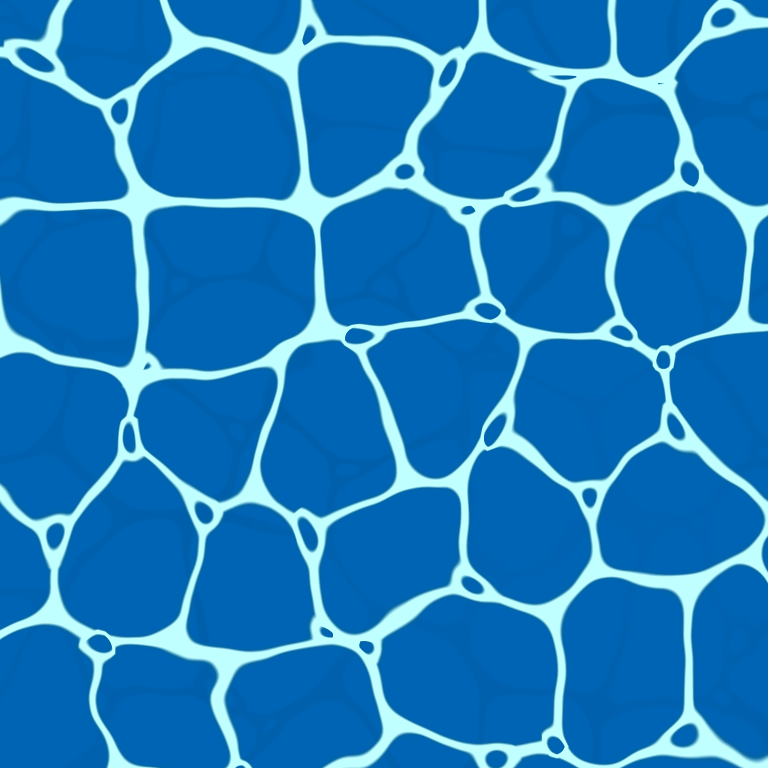
This texture is drawn by a WebGL 1 fragment shader. Its source:

```glsl
precision highp float;

uniform vec2 u_resolution;

const float CELLS = 5.35;
const vec3 WATER = vec3(0.0, 0.392, 0.705);
const vec3 DEEP = vec3(0.0, 0.365, 0.655);
const vec3 RIM = vec3(0.02, 0.395, 0.63);
const vec3 FOAM = vec3(0.75, 1.0, 1.0);

vec2 hash2(vec2 p) {
  vec3 q = fract(p.xyx * vec3(0.1031, 0.1030, 0.0973));
  q += dot(q, q.yzx + 33.33);
  return fract((q.xx + q.yz) * q.zy);
}

vec2 noise2(vec2 p) {
  vec2 i = floor(p);
  vec2 f = fract(p);
  f = f * f * f * (f * (f * 6.0 - 15.0) + 10.0);
  vec2 low = mix(hash2(i), hash2(i + vec2(1.0, 0.0)), f.x);
  vec2 high = mix(hash2(i + vec2(0.0, 1.0)), hash2(i + 1.0), f.x);
  return mix(low, high, f.y);
}

float smoothMin(float a, float b, float k) {
  float h = max(k - abs(a - b), 0.0) / k;
  return min(a, b) - 0.25 * h * h * k;
}

// Jittered seed on staggered rows
vec2 seedPoint(vec2 cell) {
  vec2 jitter = (hash2(cell + 40.0) - 0.5) * vec2(0.66, 0.6);
  return cell + vec2(0.25 + 0.5 * mod(cell.y, 2.0), 0.5) + jitter;
}

vec2 warp(vec2 p) {
  return p + 0.30 * (noise2(p * 1.35 + 7.0) - 0.5)
           + 0.07 * (noise2(p * 3.7 + 21.0) - 0.5);
}

// Signed distance to the foam strands, negative inside
float foamNet(vec2 point, float halfWidth) {
  vec2 p = warp(point);
  vec2 base = floor(p);
  vec2 nearest = vec2(0.0);
  vec4 dist = vec4(9.0);
  vec4 key = vec4(0.0);

  // Four nearest seeds, sorted
  for (int y = -2; y <= 2; y++) {
    for (int x = -2; x <= 2; x++) {
      vec2 cell = base + vec2(float(x), float(y));
      vec2 seed = seedPoint(cell);
      float d = length(seed - p);
      float h = hash2(cell + 90.0).x;
      if (d < dist.x) {
        dist = vec4(d, dist.xyz);
        key = vec4(h, key.xyz);
        nearest = seed;
      } else if (d < dist.y) {
        dist = vec4(dist.x, d, dist.yz);
        key = vec4(key.x, h, key.yz);
      } else if (d < dist.z) {
        dist = vec4(dist.xy, d, dist.z);
        key = vec4(key.xy, h, key.z);
      } else if (d < dist.w) {
        dist.w = d;
      }
    }
  }

  // Rounded distance to the cell borders
  float border = 2.0;
  for (int y = -2; y <= 2; y++) {
    for (int x = -2; x <= 2; x++) {
      vec2 seed = seedPoint(base + vec2(float(x), float(y)));
      vec2 across = seed - nearest;
      float gap = length(across);
      if (gap > 0.01) {
        float d = dot(0.5 * (seed + nearest) - p, across / gap);
        border = smoothMin(border, d, 0.17);
      }
    }
  }
  float swell = noise2(point * 2.1 + 55.0).x - 0.5;
  float strand = border - halfWidth * (1.0 + 0.7 * swell);

  // Thick knots with a small eye at about half of the junctions
  vec3 spread = dist.xyz - dot(dist.xyz, vec3(1.0 / 3.0));
  float knot = length(spread) * 0.816;
  float pick = fract((key.x + key.y + key.z) * 7.31);
  float open = step(0.45, pick) * smoothstep(0.06, 0.26, dist.w - dist.z);
  float eye = mix(-0.12, 0.055 + 0.025 * fract(pick * 9.0), open);
  float foam = smoothMin(strand, knot - eye - 0.05, 0.06);
  return max(foam, eye - knot);
}

void main() {
  vec2 p = gl_FragCoord.xy / u_resolution.y * CELLS + 12.0;

  // Faint sunken net
  vec2 sunken = mat2(0.94, 0.34, -0.34, 0.94) * p + vec2(31.4, 17.7);
  float shade = 1.0 - smoothstep(-0.015, 0.015, foamNet(sunken, 0.03));
  float fade = 0.25 + 0.6 * noise2(p * 0.9 + 3.0).y;
  vec3 color = mix(WATER, DEEP, shade * fade);

  // Bright surface net with a thin dark rim
  float foam = foamNet(p, 0.034);
  color = mix(color, RIM, 1.0 - smoothstep(0.004, 0.026, foam));
  color = mix(color, FOAM, 1.0 - smoothstep(-0.012, 0.011, foam));

  gl_FragColor = vec4(color, 1.0);
}
```
